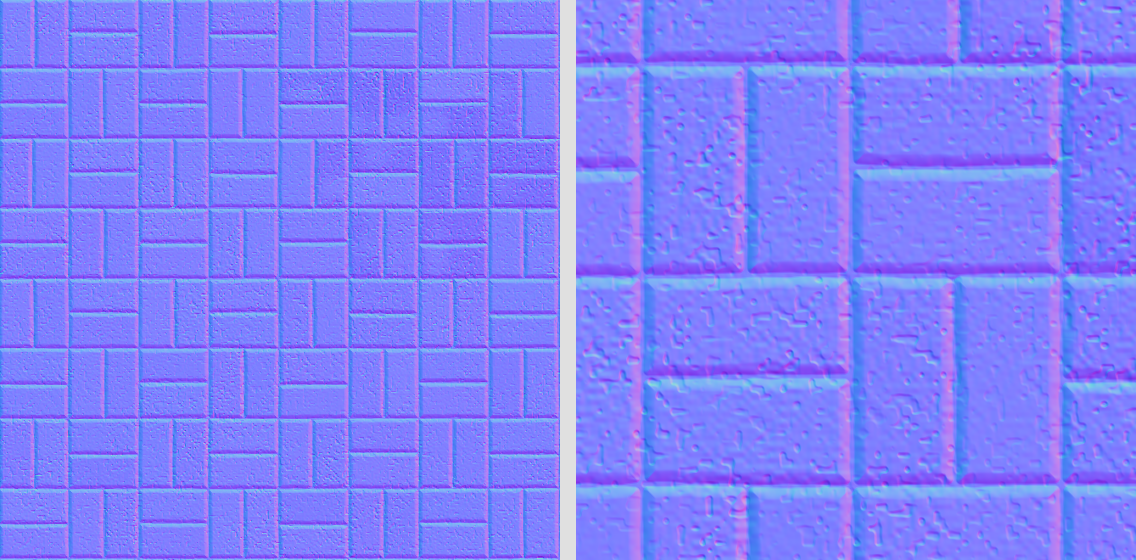
Left, the full canvas; right, a detail of the centre.
This texture map is drawn by a WebGL 1 fragment shader. Its source:

```glsl
precision highp float;
uniform vec2 u_resolution;

const float BLOCKS = 8.0;          // basket-weave blocks across and down
const vec2 GRID_SHIFT = vec2(0.0028, -0.0026);
const float JOINT = 0.004;         // half joint width, in blocks
const float JOINT_JITTER = 0.007;  // extra random inset of a brick
const float SPLIT_JITTER = 0.035;  // shift of the joint inside a block
const float BEVEL = 0.056;         // bevel width, in blocks
const float BEVEL_SLOPE = 0.37;    // mean steepness of the bevel
const float CORNER = 0.025;        // corner radius, in blocks
const float WARP = 0.0018;         // drift of the joints, in canvas units
const float EDGE_WEAR = 0.010;     // ragged edges, in blocks
const float LEAN = 0.05;           // random lean of each brick
const vec2 WORN_LEAN = vec2(-0.04, -0.11);
const vec2 WORN_CENTER = vec2(0.75, 0.70);
const float WORN_SHARE = 0.65;     // share of worn bricks inside the zone
const float PIT_DEPTH = 0.0007;
const float GRAIN_DEPTH = 0.00055;
const float SAMPLE_STEP = 0.0007;  // spacing of the slope samples
const float TAU = 6.28319;

float hash(vec2 p) {
  return fract(sin(dot(p, vec2(127.1, 311.7))) * 43758.5453);
}

// Whole-number wrap that is safe against rounding
vec2 wrap(vec2 cell, float period) {
  return floor(mod(cell + 0.5, period));
}

// Value noise that wraps after "period" cells across the canvas
float wrapNoise(vec2 uv, float period) {
  vec2 p = uv * period;
  vec2 i = floor(p);
  vec2 f = p - i;
  f = f * f * (3.0 - 2.0 * f);
  vec2 a = wrap(i, period);
  vec2 b = wrap(i + 1.0, period);
  return mix(mix(hash(a), hash(vec2(b.x, a.y)), f.x),
             mix(hash(vec2(a.x, b.y)), hash(b), f.x), f.y);
}

// Distance inward from the edge of a rounded box
float insideBox(vec2 p, vec2 halfSize, float radius) {
  vec2 q = abs(p) - halfSize + radius;
  return radius - length(max(q, 0.0)) - min(max(q.x, q.y), 0.0);
}

// Edge distance in blocks (x) and brick id (yz)
vec3 brickAt(vec2 uv) {
  vec2 drift = vec2(wrapNoise(uv, 12.0), wrapNoise(uv + 0.37, 12.0)) - 0.5;
  vec2 grid = (uv + GRID_SHIFT + WARP * drift) * BLOCKS;
  vec2 block = wrap(floor(grid), BLOCKS);
  vec2 local = fract(grid);

  // Two bricks per block, upright in every other block
  float upright = mod(block.x + block.y, 2.0);
  vec2 p = upright > 0.5 ? local : local.yx;
  float split = 0.5 + SPLIT_JITTER * (hash(block + 31.0) - 0.5);
  float second = step(split, p.x);
  float low = mix(0.0, split, second);
  float high = mix(split, 1.0, second);
  vec2 id = block + vec2(2.0 * BLOCKS * second, 0.0);

  float inset = JOINT + JOINT_JITTER * hash(id + 3.0);
  vec2 halfSize = vec2(0.5 * (high - low), 0.5) - inset;
  float d = insideBox(p - vec2(0.5 * (low + high), 0.5), halfSize, CORNER);
  return vec3(d + EDGE_WEAR * (wrapNoise(uv, 100.0) - 0.5), id);
}

// Some bricks of one zone are worn, in soft patches
float wornAt(vec2 uv, vec2 id) {
  vec2 c = cos(TAU * ((id + 0.5) / BLOCKS - WORN_CENTER));
  float zone = smoothstep(0.4, 0.9, 0.5 * (c.x + c.y));
  float worn = step(1.0 - WORN_SHARE * zone, hash(id + 41.0));
  return worn * smoothstep(0.1, 0.5, wrapNoise(uv, 18.0));
}

float surfaceHeight(vec2 uv) {
  vec3 brick = brickAt(uv);
  float t = 1.0 - clamp(brick.x / BEVEL, 0.0, 1.0);
  float height = (1.0 - t * sqrt(t)) * BEVEL_SLOPE * BEVEL / BLOCKS;

  // Small pits and fine grain, rougher in patches
  float rough = mix(0.5, 1.0, hash(brick.yz + 23.0));
  rough *= 0.5 + wrapNoise(uv, 24.0);
  rough += 0.4 * wornAt(uv, brick.yz);
  float pits = smoothstep(0.62, 0.92, wrapNoise(uv, 230.0));
  float grain = wrapNoise(uv + 0.53, 290.0) - 0.5;
  return height + rough * (GRAIN_DEPTH * grain - PIT_DEPTH * pits);
}

void main() {
  vec2 uv = gl_FragCoord.xy / u_resolution;
  vec2 dx = vec2(SAMPLE_STEP, 0.0);
  vec2 dy = dx.yx;
  vec2 slope = vec2(surfaceHeight(uv + dx) - surfaceHeight(uv - dx),
                    surfaceHeight(uv + dy) - surfaceHeight(uv - dy));

  // Lean of each brick, fading out toward its edge
  vec3 brick = brickAt(uv);
  vec2 lean = vec2(hash(brick.yz + 7.0), hash(brick.yz + 13.0)) - 0.5;
  lean = LEAN * lean + WORN_LEAN * wornAt(uv, brick.yz);
  lean *= smoothstep(0.0, BEVEL, brick.x);

  vec3 normal = normalize(vec3(lean - slope / (2.0 * SAMPLE_STEP), 1.0));
  gl_FragColor = vec4(normal * 0.5 + 0.5, 1.0);
}
```
